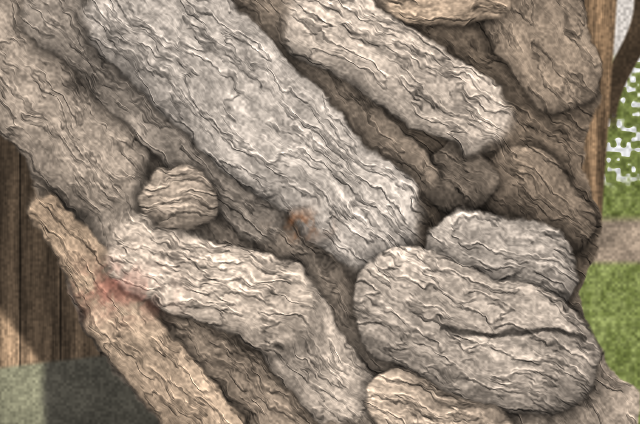
Give the GLSL for this texture, as a Shadertoy shader.

```glsl
// Gnarled old trunk: tapered limbs painted back to front, each with round
// shading, bark stretched along its axis and a crease shadow; long limbs melt
// into the trunk at their ends. Planks and lawn behind. Unit = canvas height.
#define LIGHT normalize(vec3(-.12, .6, .8))
#define RELIEF .85
#define CREASE .56
#define CREASE_WIDTH .02
#define EDGE .005
#define WARP .055
#define RAGGED .022
#define GRAIN .3

vec2 p;   // warped position
vec4 col; // trunk colour and coverage

float hash(vec2 q) {
  q = fract(q * vec2(.1031, .1137));
  q += dot(q, q.yx + 33.33);
  return fract((q.x + q.y) * q.x * 17.3);
}

float noise(vec2 q) {
  vec2 i = floor(q), f = fract(q);
  f = f * f * (3. - 2. * f);
  return mix(mix(hash(i), hash(i + vec2(1, 0)), f.x),
             mix(hash(i + vec2(0, 1)), hash(i + 1.), f.x), f.y);
}

float fbm(vec2 q) {
  float sum = 0., amp = .52;
  for (int i = 0; i < 4; i++) {
    sum += amp * noise(q);
    q = mat2(1.6, 1.2, -1.2, 1.6) * q + 11.7;
    amp *= .5;
  }
  return sum;
}

vec2 fbm2(vec2 q) { return vec2(fbm(q), fbm(q + 40.)) - .49; }

// Bark height: stretched grain cut by thin fissures
float bark(vec2 q) {
  float fissure = abs(fbm(q * vec2(11, 34) + 57.) - .5);
  return .8 * fbm(q * vec2(18, 55) + 90.) + .3 * smoothstep(0., .09, fissure);
}

// Bark brightness for a grain along unit vector dir
float barkShade(vec2 dir) {
  mat2 local = mat2(dir.x, -dir.y, dir.y, dir.x);
  float h = bark(local * p);
  return .55 + .72 * h + RELIEF * (h - bark(local * (p - LIGHT.xy * .008)));
}

// Offset from segment s (xy), position along it (z)
vec3 along(vec4 s) {
  vec2 axis = s.zw - s.xy, q = p - s.xy;
  float t = clamp(dot(q, axis) / dot(axis, axis), 0., 1.);
  return vec3(q - axis * t, t);
}

// Grey at warm = 0, browner as it grows
vec3 tint(float tone, float warm) {
  return vec3(tone, tone - warm, tone - 2. * warm);
}

void limb(vec4 s, vec2 radii, float tone, float warm) {
  vec3 a = along(s);
  vec2 axis = s.zw - s.xy, dir = normalize(axis);
  float r = mix(radii.x, radii.y, a.z);
  vec2 n = a.xy / r;
  float d = (length(n) - 1.) * r;
  if (d > .1) return;
  float melt = min(abs(dot(n, dir)), 1.) * smoothstep(2.3, 3., length(axis) / r);
  col.rgb *= 1. - CREASE * (1. - melt) * exp(-max(d, 0.) / CREASE_WIDTH);
  if (d > EDGE) return;
  n *= (.9 - .5 * melt) * min(dot(n, n), 1.) / max(length(n), 1.);
  float lit = max(dot(vec3(n, sqrt(1. - dot(n, n))), LIGHT), 0.);
  vec3 c = tint(tone, warm) * (.52 + .6 * lit) * barkShade(dir);
  col = mix(col, vec4(c, 1), smoothstep(EDGE, -EDGE - .8 * r * melt, d));
}

void split(vec4 s, float width) {
  width *= .4 + 1.2 * noise(p * 40.);
  col.rgb *= 1. - .6 * smoothstep(width, width * .2, length(along(s).xy));
}

void stain(vec2 c, vec2 size, vec3 rust) {
  vec2 q = (p - c) / size;
  float k = exp(-dot(q, q)) * smoothstep(.3, .6, fbm(p * 28.));
  col.rgb = mix(col.rgb, rust * (.6 + .8 * noise(p * 80.)), .6 * k);
}

vec3 background(vec2 q) {
  float fine = noise(q * 85.), soft = fbm(q * 16.);
  float rough = .75 + .5 * soft, wood = .4 + 1.1 * fbm(q * vec2(70, 5));
  // Planks and paving, partly in sun
  if (q.x < .75) {
    float sun = smoothstep(.02, -.02, q.y - .27 + 1.3 * q.x);
    float seam = smoothstep(0., .05, abs(fract(q.x * 10.5) - .5));
    vec3 planks = tint(mix(.31, .66, sun), .05 + .06 * sun) * wood * (.5 + .5 * seam);
    float sunny = smoothstep(.13, .1, q.x + .02 * soft);
    vec3 paving = mix(vec3(.28, .27, .24), vec3(.57, .56, .46), sunny) * rough;
    return mix(paving, planks, smoothstep(.125, .14, q.y - .12 * q.x));
  }
  // Lawn, path, flowers, bright sky, branch and post
  vec3 c = mix(vec3(.3, .34, .15), vec3(.64, .68, .42), fine * .6 + soft * .5);
  c = mix(c, tint(.62, .07) * rough, smoothstep(.37, .39, q.y) * smoothstep(.5, .47, q.y));
  c = mix(c, vec3(.9), smoothstep(.55, .59, q.y) * smoothstep(.5, .75, fine));
  c = mix(c, tint(.83, .03), smoothstep(.84, .88, q.y));
  float branch = abs(q.x - 1.475 + .05 * sin(q.y * 11.));
  c = mix(c, tint(.28, .05) * rough, smoothstep(.034, .024, branch) * smoothstep(.68, .74, q.y));
  float post = smoothstep(1.46, 1.45, q.x + .07 * (1. - q.y)) * smoothstep(.46, .49, q.y);
  return mix(c, tint(.58, .11) * wood, post);
}

void mainImage(out vec4 fragColor, in vec2 fragCoord) {
  vec2 uv = fragCoord / iResolution.y;
  p = uv + WARP * fbm2(uv * 7.) + RAGGED * fbm2(uv * 30.);
  // Trunk body in shade
  float drop = .61 - p.y;
  float left = .08 + drop * (drop > 0. ? .1 + .62 * drop : .73);
  float right = 1.395 + .02 * cos((p.y - .8) * 19.) + .13 * smoothstep(.2, .02, p.y);
  float tone = .62 - .14 * smoothstep(.7, 1.05, p.x) * smoothstep(.2, .35, p.y);
  col = vec4(tint(tone, .06) * barkShade(vec2(.707, -.707)),
             smoothstep(-EDGE, EDGE, min(p.x - left, right - p.x)));
  // Rough bark, dark knobs and upper limb
  limb(vec4(1.25, .98, 1.33, .82), vec2(.12, .09), .6, .07);
  limb(vec4(1.23, .56, 1.32, .47), vec2(.09, .08), .5, .06);
  limb(vec4(1.07, .58, 1.1, .56), vec2(.08, .07), .47, .05);
  limb(vec4(.62, 1, .97, .56), vec2(.07, .06), .55, .06);
  limb(vec4(.76, .96, 1.14, .71), vec2(.105, .09), .74, .06);
  limb(vec4(.96, 1.01, 1.16, 1), vec2(.055, .06), .72, .09);
  // Shoulder, ruddy root, sweeping limb and wart
  limb(vec4(.4, .29, .74, -.05), vec2(.07), .62, .07);
  limb(vec4(.23, .65, .3, .36), vec2(.12, .07), .67, .06);
  limb(vec4(0, .9, .25, .6), vec2(.13, .12), .64, .06);
  limb(vec4(.1, .52, .32, .22), vec2(.04, .08), .66, .09);
  limb(vec4(.28, .26, .5, -.03), vec2(.075, .085), .78, .1);
  limb(vec4(.63, .31, .82, .06), vec2(.1, .09), .71, .06);
  limb(vec4(.32, .41, .66, .28), vec2(.085, .11), .8, .07);
  limb(vec4(.1, .98, .62, .47), vec2(.07, .05), .6, .05);
  limb(vec4(.41, .53, .44, .53), vec2(.07), .61, .06);
  // Great central limb and swollen foot
  limb(vec4(.33, 1, .89, .46), vec2(.165, .127), .72, .045);
  limb(vec4(.94, .05, 1.13, -.02), vec2(.09, .085), .75, .08);
  limb(vec4(1.09, .42, 1.24, .35), vec2(.085, .12), .71, .05);
  limb(vec4(.98, .285, 1.27, .15), vec2(.14), .69, .055);
  // Splits and rusty stains
  split(vec4(1.04, .24, 1.38, .2), .009);
  stain(vec2(.7, .47), vec2(.05, .025), vec3(.62, .36, .2));
  stain(vec2(.27, .32), vec2(.1, .06), vec3(.6, .38, .33));
  float mottle = .76 + .5 * fbm(uv * 6. + 3.);
  float grain = 1. + GRAIN * (noise(uv * 150.) - .5);
  vec3 c = mix(background(uv), col.rgb * mottle, col.a) * grain;
  fragColor = vec4(clamp(c, 0., 1.), 1);
}
```
